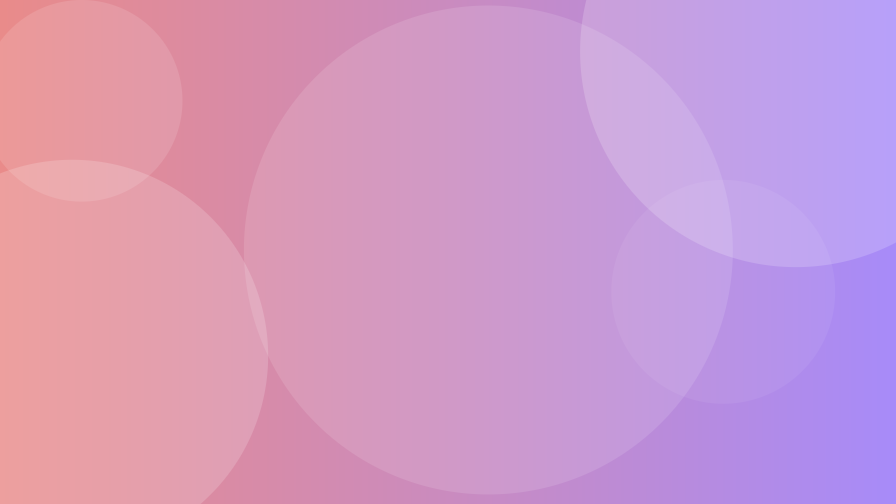
This background is drawn by a WebGL 2 fragment shader. Its source:

```glsl
#version 300 es
precision highp float;
// Coral to violet gradient under five large translucent white discs.

uniform vec2 u_resolution;
out vec4 fragColor;

const vec3 CORAL  = vec3(0.914, 0.547, 0.540);
const vec3 ORCHID = vec3(0.792, 0.547, 0.748);
const vec3 VIOLET = vec3(0.655, 0.547, 0.975);
const vec3 WHITE  = vec3(1.0);

// Each disc: centre x, centre y, radius (in canvas heights), opacity
const int DISC_COUNT = 5;
const vec4 DISCS[DISC_COUNT] = vec4[](
    vec4(0.162, 0.800, 0.200, 0.12),
    vec4(0.143, 0.294, 0.389, 0.17),
    vec4(0.969, 0.504, 0.485, 0.12),
    vec4(1.579, 0.898, 0.428, 0.18),
    vec4(1.435, 0.421, 0.222, 0.06)
);

// Horizontal blend through three evenly spaced colours
vec3 threeStop(vec3 start, vec3 middle, vec3 end, float t) {
    vec3 firstHalf = mix(start, middle, clamp(t * 2.0, 0.0, 1.0));
    return mix(firstHalf, end, clamp(t * 2.0 - 1.0, 0.0, 1.0));
}

float circleDistance(vec2 point, vec2 centre, float radius) {
    return length(point - centre) - radius;
}

// Antialiased coverage of a shape from its signed distance
float coverage(float dist, float pixel) {
    return clamp(0.5 - dist / pixel, 0.0, 1.0);
}

void main() {
    float pixel = 1.0 / u_resolution.y;
    vec2 point = gl_FragCoord.xy * pixel;

    // Background
    vec3 color = threeStop(CORAL, ORCHID, VIOLET, gl_FragCoord.x / u_resolution.x);

    // Layered discs
    for (int i = 0; i < DISC_COUNT; i++) {
        vec4 disc = DISCS[i];
        float dist = circleDistance(point, disc.xy, disc.z);
        color = mix(color, WHITE, disc.w * coverage(dist, pixel));
    }

    fragColor = vec4(color, 1.0);
}
```
